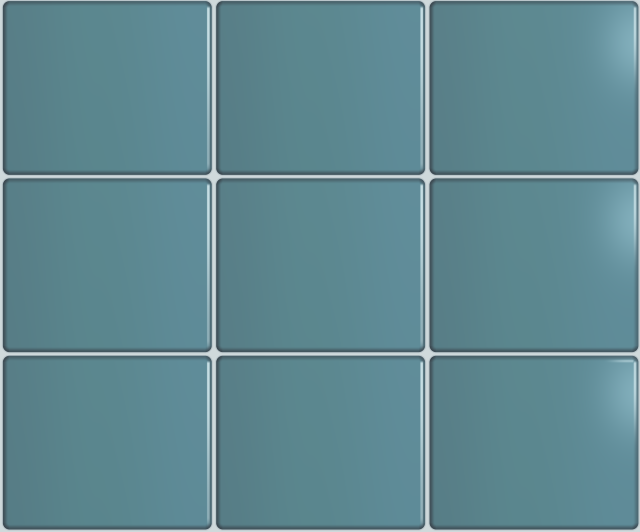
Write a WebGL 1 fragment shader that draws this pattern.

```glsl
precision highp float;

// Three by three glazed teal wall tiles with pale grout between them.
// Each tile is a rounded box distance; its rim is shaded by the edge normal,
// with a thin gloss line on the right and a soft sheen on the last column.
uniform vec2 u_resolution;

float hash(vec2 p) {
  return fract(sin(dot(p, vec2(127.1, 311.7))) * 43758.5453);
}

void main() {
  // One unit is the height of a tile cell
  float pixel = 3.0 / u_resolution.y;
  float cellWidth = u_resolution.x / u_resolution.y;
  vec2 grid = gl_FragCoord.xy / u_resolution * 3.0;
  vec2 id = floor(grid);
  vec2 p = (fract(grid) - vec2(0.503, 0.504)) * vec2(cellWidth, 1.0);

  // Rounded tile: signed distance and outward rim normal
  vec2 halfSize = vec2(cellWidth * 0.5 - 0.0125, 0.490);
  float radius = 0.038;
  vec2 q = abs(p) - halfSize + radius;
  vec2 corner = max(q, 0.0);
  float d = length(corner) + min(max(q.x, q.y), 0.0) - radius;
  vec2 normal = sign(p) * corner / max(length(corner), 0.0001);

  // Glaze: dull green-grey at the left to a bluer tone at the right
  float across = p.x / halfSize.x;
  vec3 glaze = mix(vec3(0.345, 0.495, 0.530), vec3(0.358, 0.530, 0.560),
                   smoothstep(-1.0, -0.1, across));
  glaze = mix(glaze, vec3(0.375, 0.550, 0.600), smoothstep(-0.1, 0.9, across));
  glaze += (hash(id) - 0.5) * 0.008 + p.y * 0.008;

  // Reflected light spreading from the right edge of the last column
  float lastColumn = step(1.5, id.x);
  float sheenHeight = 0.27 + 0.05 * (hash(id + 7.0) - 0.5);
  vec2 sheenOffset = (p - vec2(halfSize.x, sheenHeight)) / vec2(0.19, 0.24);
  glaze += lastColumn * 0.13 * exp(-dot(sheenOffset, sheenOffset));

  // Rounded rim: darkest at the left and bottom, softer at the top and right
  float rim = smoothstep(-0.032, -0.002, d);
  float shade = 0.48 * max(-normal.x, 0.0) + 0.30 * max(normal.x, 0.0)
              + 0.45 * max(-normal.y, 0.0) + 0.34 * max(normal.y, 0.0);
  glaze = mix(glaze, vec3(0.20, 0.22, 0.25), rim * min(shade * 1.35, 0.75));

  // Gloss line inside the right rim, fading downwards
  float gloss = 1.0 - smoothstep(0.003, 0.009 + 0.5 * pixel,
                                 abs(p.x - halfSize.x + 0.019));
  gloss *= 1.0 - smoothstep(halfSize.y - 0.045, halfSize.y - 0.025, p.y);
  gloss *= smoothstep(-0.485, -0.42, p.y);
  gloss *= mix(0.45 + 0.45 * smoothstep(-0.45, 0.35, p.y),
               0.75 * smoothstep(-0.05, 0.35, p.y), lastColumn);

  // Short gloss along the top of the lower right tile
  float topGloss = 1.0 - smoothstep(0.002, 0.012, abs(p.y - halfSize.y + 0.030));
  topGloss *= smoothstep(halfSize.x - 0.20, halfSize.x - 0.06, p.x);
  topGloss *= 1.0 - smoothstep(halfSize.x - 0.035, halfSize.x - 0.02, p.x);
  topGloss *= lastColumn * (1.0 - step(0.5, id.y)) * 0.45;
  glaze = mix(glaze, vec3(0.82, 0.91, 0.93), max(gloss, topGloss));

  // Pale grout, slightly shadowed where it meets the tile
  vec3 grout = mix(vec3(0.70, 0.75, 0.77), vec3(0.81, 0.85, 0.86),
                   smoothstep(0.0, 0.010, d));
  float tile = 1.0 - smoothstep(-0.6 * pixel, 0.6 * pixel, d);
  gl_FragColor = vec4(mix(grout, glaze, tile), 1.0);
}
```
